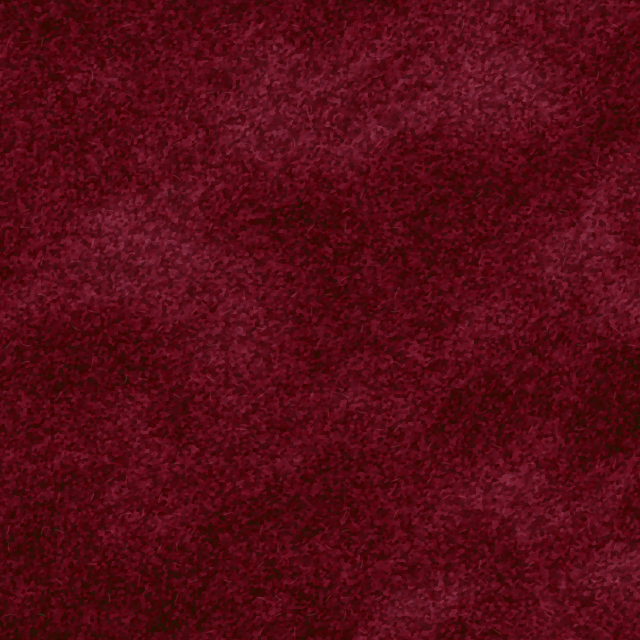
Give the GLSL for this texture, as a WebGL 1 fragment shader.

```glsl
precision highp float;
// Crushed burgundy velvet: soft diagonal sheen under a fine fibrous pile.
uniform vec2 u_resolution;

vec3 hash3(vec2 cell) {
  vec3 q = fract(cell.xyx * vec3(0.1031, 0.1030, 0.0973));
  q += dot(q, q.yzx + 33.33);
  return fract((q.xxy + q.yzz) * q.zyx);
}

vec2 rotate(vec2 v, float angle) {
  float c = cos(angle), s = sin(angle);
  return vec2(c * v.x + s * v.y, c * v.y - s * v.x);
}

// Cellular noise blended from oriented tufts; two channels in -0.5..0.5.
vec2 tufts(vec2 p, float angle, float wander, float sharpness) {
  vec2 home = floor(p);
  vec2 sum = vec2(0.0);
  float total = 0.0001;
  for (int y = -1; y <= 1; y++) {
    for (int x = -1; x <= 1; x++) {
      vec2 cell = home + vec2(float(x), float(y));
      vec3 site = hash3(cell + 17.0);
      vec3 tone = hash3(cell + 71.5);
      vec2 offset = p - cell - site.xy;
      vec2 d = rotate(offset, angle + wander * (site.z - 0.5));
      float weight = exp(-sharpness * (0.5 * d.x * d.x + 2.0 * d.y * d.y));
      weight *= 1.0 - smoothstep(0.3, 1.0, length(offset));
      sum += weight * (tone.xy - 0.5);
      total += weight;
    }
  }
  return sum / total;
}

// Broad light and dark areas where the nap is brushed differently.
float brushedSheen(vec2 p) {
  p += 0.035 * sin(p.yx * vec2(9.0, 7.0) + vec2(1.3, 4.1));
  p += 0.012 * sin(p.yx * vec2(27.0, 23.0) + vec2(2.7, 0.6));
  float sheen = 0.0;
  float amount = 0.5;
  float frequency = 3.6;
  for (int i = 0; i < 4; i++) {
    vec2 q = rotate(p, 0.35) * vec2(0.8, 1.15) * frequency;
    sheen += amount * tufts(q + 13.7 * float(i), 0.15, 1.2, 3.2).x;
    amount *= 0.62;
    frequency *= 2.1;
  }
  return sheen;
}

// Sparse, slightly curled loose hairs lying on the pile.
float looseHairs(vec2 p, float pixel) {
  vec2 q = p * 38.0;
  vec2 cell = floor(q);
  vec3 seed = hash3(cell + 5.0);
  vec2 d = rotate(q - cell - 0.5, 0.5 + 2.4 * (seed.x - 0.5));
  d.y += (seed.y - 0.5) * 1.6 * d.x * d.x;
  float along = 1.0 - smoothstep(0.15, 0.38, abs(d.x));
  float across = 1.0 - smoothstep(0.0, 0.02 + 38.0 * pixel, abs(d.y));
  return along * across * step(0.86, seed.z);
}

void main() {
  float side = min(u_resolution.x, u_resolution.y);
  vec2 p = gl_FragCoord.xy / side;

  float sheen = brushedSheen(p);
  float nap = 0.5 + 0.3 * sin(5.0 * p.x + 3.0 * sin(4.0 * p.y));
  vec2 fine = tufts(p * 190.0, nap, 1.8, 5.5);
  vec2 coarse = tufts(p * 85.0 + 40.0, nap, 1.4, 5.0);

  // Tone runs from deep oxblood through wine to dusty rose.
  float tone = 3.3 * sheen + 3.0 * fine.x + 1.0 * coarse.x;
  vec3 color = vec3(0.335, 0.029, 0.073)
             + vec3(0.070, 0.016, 0.042) * tone
             + vec3(0.000, 0.011, 0.006) * tone * tone;

  // Greyish haze on lit areas, cool and warm variation between fibres.
  color += vec3(0.0, 0.022, 0.022) * smoothstep(0.0, 0.3, sheen);
  color += vec3(-0.01, 0.035, 0.045) * fine.y;
  color += vec3(0.10, 0.08, 0.09) * looseHairs(p, 1.0 / side);

  gl_FragColor = vec4(clamp(color, 0.0, 1.0), 1.0);
}
```
